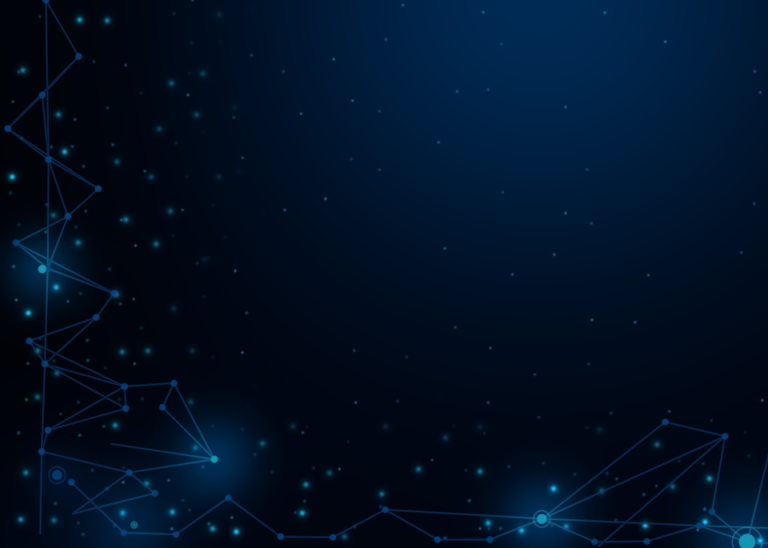
A WebGL 2 fragment shader for this background:

```glsl
#version 300 es
precision highp float;
// Dark blue backdrop with a glowing plexus of linked nodes along the left and bottom edges.

uniform vec2 u_resolution;
out vec4 fragColor;

const vec3 CYAN = vec3(0.08, 0.60, 0.72);
const vec3 AZURE = vec3(0.01, 0.27, 0.52);
const vec3 LINK_BLUE = vec3(0.04, 0.21, 0.42);

vec2 hash2(vec2 p) {
  vec2 q = vec2(dot(p, vec2(127.1, 311.7)), dot(p, vec2(269.5, 183.3)));
  return fract(sin(q) * 43758.55);
}

float disc(vec2 p, vec2 c, float r) {
  float soft = 0.5 / u_resolution.y + 0.001;
  return 1.0 - smoothstep(r - soft, r + soft, length(p - c));
}

float link(vec2 p, vec2 a, vec2 b) {
  vec2 ab = b - a;
  float t = clamp(dot(p - a, ab) / dot(ab, ab), 0.0, 1.0);
  return 1.0 - smoothstep(0.0, 0.0034, length(p - a - ab * t));
}

// Zigzag descending the left edge, widening towards the bottom
vec2 leftNode(float i) {
  float x = 0.07 + 0.006 * i + (0.065 + 0.003 * i) * sin(1.5 * i + 0.21);
  return vec2(x, 1.0 - 0.103 * pow(i, 0.75));
}

// Shrinking wave running along the bottom edge
vec2 bottomNode(float i) {
  float height = 0.06 * exp(-0.09 * i);
  return vec2(0.13 + 0.0953 * i, height * (1.0 + cos(2.1 * (i - 3.0))));
}

// One dot per grid cell, kept with the given probability
float dots(vec2 p, float cell, float radius, float keep, float seed) {
  vec2 id = floor(p / cell);
  vec2 spot = 0.15 + 0.7 * hash2(id + seed);
  vec2 pick = hash2(id + seed + 57.0);
  float d = length(fract(p / cell) - spot) * cell / radius;
  return step(pick.x, keep) * (0.4 + 0.6 * pick.y) * exp(-d * d);
}

// x: core, y: ring, z: wide glow
vec3 hub(vec2 p, vec2 c, float r, float ringRadius, float spread) {
  float d = length(p - c);
  float ring = 1.0 - smoothstep(0.0, 0.003, abs(d - ringRadius));
  return vec3(disc(p, c, r), ring, exp(-d * d / (spread * spread)));
}

void main() {
  vec2 p = gl_FragCoord.xy / u_resolution.y;
  p.x *= 1.399 * u_resolution.y / u_resolution.x;

  // Backdrop lit from above
  float d = length(p - vec2(0.985, 1.02));
  vec3 color = mix(vec3(0.0, 0.016, 0.058), vec3(0.0, 0.165, 0.33), exp(-d * d / 0.28));
  color *= 1.0 - 0.5 * exp(-p.x * p.x / 0.09) * smoothstep(0.0, 0.4, p.y);
  color += vec3(0.0, 0.035, 0.065) * exp(-dot(p - vec2(0.2, 0.03), p - vec2(0.2, 0.03)) / 0.02);

  // Faint dust everywhere, bright sparks near the two edges
  float edge = max(1.0 - smoothstep(0.12, 0.5, p.x), 1.0 - smoothstep(0.08, 0.3, p.y));
  color += vec3(0.16, 0.32, 0.40) * dots(p, 0.095, 0.0026, 0.6, 3.0);
  color += CYAN * 0.5 * edge * dots(p, 0.06, 0.003, 0.5, 19.0);
  float sparks = dots(p, 0.083, 0.0048, 0.55, 41.0) + 0.25 * dots(p, 0.083, 0.011, 0.55, 41.0);
  color += CYAN * edge * sparks;

  // Hubs
  vec2 west = vec2(0.077, 0.509), south = vec2(0.3905, 0.162);
  vec2 east = vec2(0.987, 0.053), corner = vec2(1.361, 0.011);
  vec3 hubs = hub(p, west, 0.0075, 0.0, 0.065);
  hubs += hub(p, south, 0.0065, 0.0, 0.075);
  hubs += hub(p, east, 0.009, 0.015, 0.075);
  hubs += hub(p, corner, 0.015, 0.027, 0.09);
  hubs += 0.5 * hub(p, vec2(0.2445, 0.042), 0.007, 0.0, 0.08);
  vec3 dim = hub(p, vec2(0.104, 0.133), 0.009, 0.015, 0.05);

  // Edge chains
  float lines = 0.0, nodes = 0.0;
  for (float i = 0.0; i < 19.0; i++) {
    vec2 a = leftNode(i);
    nodes = max(nodes, disc(p, a, 0.0062));
    lines = max(lines, link(p, a, leftNode(i + 1.0)));
    if (hash2(vec2(i, 5.0)).x < 0.7) lines = max(lines, link(p, a, leftNode(i + 2.0)));
    if (mod(i, 4.0) < 0.5) lines = max(lines, link(p, a, leftNode(i + 4.0)));
  }
  for (float i = 0.0; i < 14.0; i++) {
    vec2 a = bottomNode(i);
    nodes = max(nodes, disc(p, a, 0.006));
    lines = max(lines, link(p, a, bottomNode(i + 1.0)));
    if (mod(i, 3.0) < 0.5 && i > 5.0) lines = max(lines, link(p, a, bottomNode(i + 3.0)));
  }

  // Wide triangles at the right, and a fan into the southern hub
  vec2 peak = vec2(1.212, 0.230), shoulder = vec2(1.321, 0.204), foot = vec2(1.297, 0.066);
  lines = max(lines, max(link(p, east, peak), link(p, east, shoulder)));
  lines = max(lines, max(link(p, peak, shoulder), link(p, shoulder, foot)));
  lines = max(lines, max(link(p, shoulder, vec2(1.091, 0.004)), link(p, foot, corner)));
  lines = max(lines, link(p, corner, vec2(1.42, 0.25)));
  vec2 fanTop = vec2(0.317, 0.301), fanLow = vec2(0.296, 0.257);
  lines = max(lines, max(link(p, fanTop, south), link(p, fanLow, south)));
  lines = max(lines, max(link(p, fanTop, fanLow), link(p, fanTop, leftNode(13.0))));
  lines = max(lines, max(link(p, leftNode(17.0), south), link(p, vec2(0.203, 0.19), south)));
  nodes = max(nodes, max(disc(p, peak, 0.006), disc(p, shoulder, 0.006)));
  nodes = max(nodes, max(disc(p, foot, 0.006), disc(p, fanTop, 0.006)));
  nodes = max(nodes, disc(p, fanLow, 0.006));

  // Layers, with links brightening close to a hub
  float glow = min(hubs.z, 1.0);
  color += vec3(0.0, 0.16, 0.27) * glow + vec3(0.0, 0.04, 0.08) * dim.z;
  color = mix(color, mix(LINK_BLUE, CYAN, 0.6 * glow), 0.65 * lines);
  color = mix(color, AZURE, 0.8 * max(nodes, max(dim.x, 0.5 * dim.y)));
  color = mix(color, CYAN, min(0.95 * hubs.x + 0.45 * hubs.y, 1.0));
  fragColor = vec4(color, 1.0);
}
```
